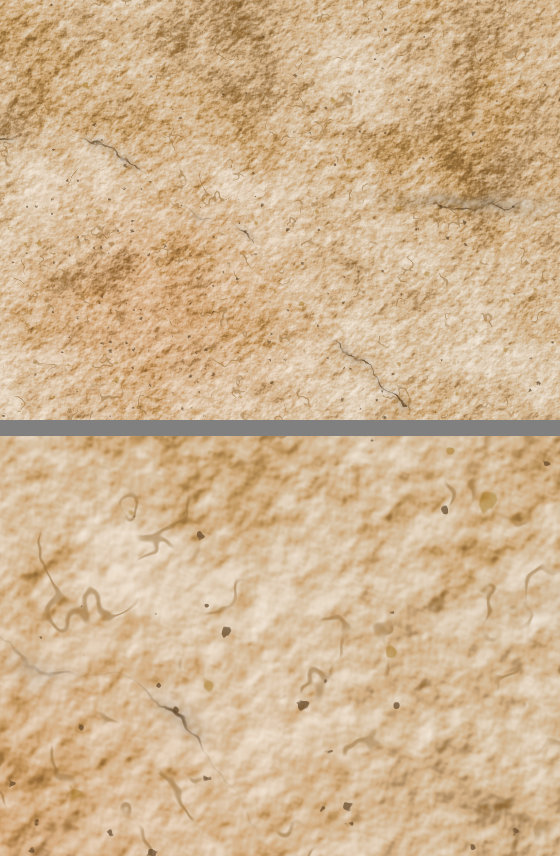
Top, the full canvas; bottom, a detail of the centre.
Give the GLSL for this texture, as a Shadertoy shader.

```glsl
const vec3 UMBER = vec3(0.38, 0.27, 0.15);
const vec3 BROWN = vec3(0.61, 0.45, 0.24);
const vec3 OCHRE = vec3(0.76, 0.60, 0.38);
const vec3 DUN   = vec3(0.72, 0.59, 0.43);
const vec3 TAN   = vec3(0.83, 0.69, 0.52);
const vec3 SAND  = vec3(0.84, 0.745, 0.615);
const vec3 CREAM = vec3(0.88, 0.81, 0.72);
const vec3 CHALK = vec3(0.94, 0.90, 0.84);
const vec3 GREY  = vec3(0.64, 0.58, 0.50);
const vec3 RUST  = vec3(0.66, 0.48, 0.14);

// Two fissures as polylines; the second starts at SECOND_START
const int CRACK_POINTS = 16;
const int SECOND_START = 11;
const vec2 CRACK[CRACK_POINTS] = vec2[CRACK_POINTS](
    vec2(0.0, 0.67), vec2(0.07, 0.69), vec2(0.19, 0.674), vec2(0.28, 0.64),
    vec2(0.375, 0.55), vec2(0.46, 0.497), vec2(0.57, 0.458), vec2(0.69, 0.30),
    vec2(0.76, 0.22), vec2(0.87, 0.13), vec2(0.96, 0.03),
    vec2(0.90, 0.545), vec2(1.04, 0.51), vec2(1.13, 0.497), vec2(1.25, 0.52),
    vec2(1.34, 0.505));

// Broad stains: centre, radii, and how much each lightens the stone
const int STAINS = 9;
const vec4 STAIN[STAINS] = vec4[STAINS](
    vec4(1.05, 0.62, 0.25, 0.10), vec4(1.14, 0.84, 0.05, 0.15),
    vec4(0.55, 1.0, 0.15, 0.05), vec4(0.08, 0.72, 0.20, 0.05),
    vec4(0.35, 0.24, 0.28, 0.25), vec4(0.04, 0.30, 0.09, 0.32),
    vec4(1.15, 0.10, 0.25, 0.14), vec4(0.30, 0.85, 0.20, 0.15),
    vec4(0.66, 0.55, 0.18, 0.06));
const float STAIN_TONE[STAINS] = float[STAINS](
    -0.9, -0.8, -0.9, -1.0, -0.5, 0.8, 0.6, 0.3, 0.5);

float hash(vec2 p) {
    vec3 q = fract(p.xyx * 0.1031);
    q += dot(q, q.yzx + 33.33);
    return fract((q.x + q.y) * q.z);
}

float noise(vec2 p) {
    vec2 i = floor(p), f = fract(p);
    f = f * f * (3.0 - 2.0 * f);
    vec2 e = vec2(1.0, 0.0);
    return mix(mix(hash(i), hash(i + e), f.x),
               mix(hash(i + e.yx), hash(i + e.xx), f.x), f.y);
}

// Fractal noise, roughly zero mean and unit deviation
float fbm(vec2 p, int octaves) {
    float sum = 0.0, gain = 0.5;
    for (int i = 0; i < octaves; i++) {
        sum += gain * (noise(p) - 0.5);
        p = mat2(1.6, 1.2, -1.2, 1.6) * p + 17.3;
        gain *= 0.5;
    }
    return sum * 8.0;
}

float ramp(float a, float b, float x) { return clamp((x - a) / (b - a), 0.0, 1.0); }

float blob(vec2 p, vec2 centre, vec2 radii) {
    vec2 d = (p - centre) / radii;
    return exp(-dot(d, d));
}

float segmentDistance(vec2 p, vec2 a, vec2 b) {
    vec2 pa = p - a, ba = b - a;
    return length(pa - ba * clamp(dot(pa, ba) / dot(ba, ba), 0.0, 1.0));
}

float crackDistance(vec2 p) {
    float d = 1.0;
    for (int i = 1; i < CRACK_POINTS; i++)
        if (i != SECOND_START) d = min(d, segmentDistance(p, CRACK[i - 1], CRACK[i]));
    return d;
}

// Chipped surface, grains slightly drawn out along a rising diagonal
float height(vec2 p) {
    vec2 q = mat2(0.8, -0.6, 0.6, 0.8) * p;
    return fbm(q * vec2(42.0, 52.0) + 5.0, 4);
}

// Short thin crevices along the mid level of a noise field
float crevices(vec2 p, float scale) {
    float ridge = abs(fbm(p * scale, 3));
    float broken = smoothstep(0.5, 1.3, fbm(p * scale * 0.8 + 31.0, 3));
    return broken * (1.0 - smoothstep(0.05, 0.28, ridge));
}

// One irregular pit per grid cell, present with the given chance
float pits(vec2 p, float cells, float chance, float pixel) {
    vec2 g = p * cells, id = floor(g);
    vec2 centre = 0.3 + 0.4 * vec2(hash(id + 3.1), hash(id + 8.7));
    float radius = mix(0.06, 0.2, pow(hash(id + 5.3), 3.0));
    float d = length(fract(g) - centre) + 0.25 * (noise(g * 6.0) - 0.5);
    float soft = max(0.04, pixel * cells);
    return step(hash(id), chance) * (1.0 - smoothstep(radius - soft, radius + soft, d));
}

vec3 stoneColour(float tone, float warmth) {
    vec3 c = mix(UMBER, BROWN, ramp(-4.0, -1.9, tone));
    c = mix(c, mix(DUN, OCHRE, warmth), ramp(-1.9, -0.92, tone));
    c = mix(c, TAN, ramp(-0.92, -0.22, tone));
    c = mix(c, SAND, ramp(-0.22, 0.44, tone));
    c = mix(c, CREAM, ramp(0.44, 1.28, tone));
    return mix(c, CHALK, ramp(1.28, 3.0, tone));
}

void mainImage(out vec4 fragColor, in vec2 fragCoord) {
    float pixel = 1.0 / iResolution.y;
    vec2 p = fragCoord * pixel;
    vec2 warped = p + 0.015 * vec2(fbm(p * 7.0, 3), fbm(p * 7.0 + 40.0, 3));

    // Tone from stains, mottling, fine grain and slanting light
    float tone = 0.12 + 0.33 * fbm(p * 3.5 + 2.0, 4) + 0.36 * fbm(warped * 14.0, 5);
    for (int i = 0; i < STAINS; i++)
        tone += 0.9 * STAIN_TONE[i] * blob(warped, STAIN[i].xy, STAIN[i].zw);
    float relief = height(p) - height(p + vec2(-0.002, 0.003));
    float grain = fbm(p * 110.0 + 7.0, 2);
    tone += 0.32 * grain + 1.05 * relief;
    float warmth = smoothstep(-0.7, 0.9, fbm(p * 5.0 + 9.0, 4));
    vec3 colour = stoneColour(tone, warmth);

    // Rosy lower left, grey seam at right
    float rosy = blob(warped, vec2(0.38, 0.25), vec2(0.32, 0.28));
    colour *= mix(vec3(1.0), vec3(1.02, 0.97, 0.94), rosy);
    float seam = blob(warped, vec2(1.12, 0.52), vec2(0.17, 0.022));
    colour = mix(colour, GREY * (1.0 + 0.06 * grain), 0.55 * seam);

    // Crevices, pits and rusty flecks
    colour = mix(colour, BROWN, 0.55 * crevices(p, 26.0));
    float hollow = pits(p, 52.0, 0.05 + 0.13 * rosy, pixel);
    colour = mix(colour, UMBER, 0.7 * hollow);
    colour = mix(colour, RUST, 0.5 * pits(p + 0.37, 27.0, 0.05, pixel));

    // Hairline fissures: jagged, broken, with soft shade and a pale lower lip
    vec2 ragged = p + 0.005 * vec2(fbm(p * 24.0, 4), fbm(p * 24.0 + 60.0, 4));
    float gap = crackDistance(ragged);
    float presence = smoothstep(0.35, 0.7, noise(p * 13.0 + 4.0));
    float broken = smoothstep(0.25, 0.6, noise(p * 55.0 + 12.0));
    float width = 0.0014 * presence * noise(p * 60.0);
    float line = 1.0 - smoothstep(width, width + max(0.0018, pixel), gap);
    float lip = 1.0 - smoothstep(0.001, 0.006, crackDistance(ragged + vec2(0.0, 0.007)));
    colour = mix(colour, CREAM, 0.25 * lip * presence);
    colour *= 1.0 - 0.14 * presence * exp(-gap * 130.0);
    colour = mix(colour, UMBER, line * mix(0.1, 0.75, presence) * mix(0.3, 1.0, broken));

    fragColor = vec4(clamp(colour, 0.0, 1.0), 1.0);
}
```
